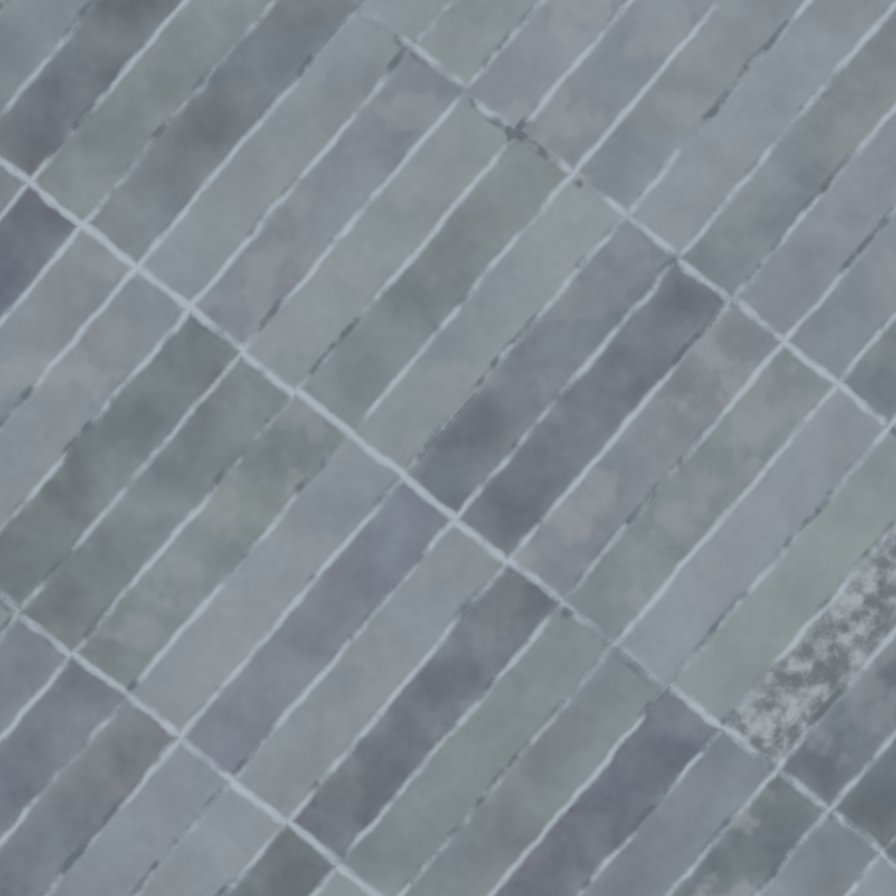
A Shadertoy shader for this texture:

```glsl
// Weathered blue-grey paving: slender stack-bonded bricks laid diagonally with pale, uneven mortar.
#define BRICK_STEP vec2(0.0595, -0.0467)  // across a brick, one joint to the next
#define ROW_STEP   vec2(0.2487, 0.2917)   // along a brick, one row to the next
#define JUNCTION   vec2(0.568, 0.374)     // a crossing of two joints
#define LONG_JOINT 0.0032                 // half width of joints beside bricks
#define END_JOINT  0.0044                 // half width of joints between rows
#define BLUR       0.0070                 // softness of edges
#define WANDER     0.0070                 // waviness of joints
#define WORN_BRICK vec2(4.0, 0.0)         // cell of the heavily flaked brick
#define DARK_BRICK vec3(0.415, 0.440, 0.470)
#define PALE_BRICK vec3(0.538, 0.573, 0.594)
#define MORTAR     vec3(0.680, 0.720, 0.755)

const vec3 SHADOW = vec3(0.385, 0.415, 0.45);
const vec3 DUST = vec3(0.56, 0.595, 0.625);

float hash(vec2 p) {
    return fract(sin(dot(p, vec2(127.1, 311.7))) * 43758.5453);
}

float noise(vec2 p) {
    vec2 i = floor(p), f = fract(p);
    f = f * f * (3.0 - 2.0 * f);
    return mix(mix(hash(i), hash(i + vec2(1, 0)), f.x),
               mix(hash(i + vec2(0, 1)), hash(i + vec2(1, 1)), f.x), f.y);
}

float fbm(vec2 p) {
    float sum = 0.0, gain = 0.5;
    for (int i = 0; i < 4; i++) {
        sum += gain * noise(p);
        p = mat2(1.6, 1.2, -1.2, 1.6) * p + 7.3;
        gain *= 0.5;
    }
    return sum / 0.9375;
}

// Soft band of the given half width around distance zero
float band(float d, float halfWidth) {
    float soft = max(BLUR, 1.5 / iResolution.y);
    return 1.0 - smoothstep(halfWidth - 0.5 * soft, halfWidth + 0.5 * soft, abs(d));
}

vec3 brickColor(vec2 id, vec2 p) {
    // Tone of each brick, blotched most where it is dark
    float tone = smoothstep(0.0, 0.85, hash(id + 3.7));
    float blotch = fbm(p * 21.0 + id * 5.1) - 0.5;
    tone += blotch * mix(1.25, 0.5, tone) + 0.3 * (noise(p * 8.0) - 0.5);
    vec3 color = mix(DARK_BRICK, PALE_BRICK, clamp(tone, -0.1, 1.15));

    // Slight drift between green, violet and warm greys
    color += vec3(0.002, -0.005, 0.008) * (2.0 * hash(id + 9.2) - 1.0);
    color += vec3(0.006, 0.0, -0.008) * (2.0 * noise(p * 16.0 + 31.0) - 1.0);

    // Pale stains on a few bricks
    float stain = smoothstep(0.46, 0.68, fbm(p * 24.0 + 17.0));
    color = mix(color, vec3(0.58, 0.60, 0.615), stain * pow(hash(id + 21.0), 3.0) * 0.8);

    // Flaked surface
    if (id == WORN_BRICK) {
        float flake = smoothstep(0.2, 0.8, fbm(p * 70.0));
        color = mix(vec3(0.43, 0.455, 0.475), vec3(0.63, 0.66, 0.68), flake);
    }
    return color;
}

void mainImage(out vec4 fragColor, in vec2 fragCoord) {
    vec2 p = fragCoord / iResolution.xy;
    vec2 wander = vec2(fbm(p * 30.0), fbm(p * 30.0 + 40.0)) - 0.5;
    vec2 q = p + WANDER * wander;

    // Skewed brick coordinates: x counts bricks, y counts rows
    mat2 lattice = mat2(BRICK_STEP, ROW_STEP);
    vec2 cell = inverse(lattice) * (q - JUNCTION);
    cell.y += 0.014 * (hash(vec2(floor(cell.x), 4.0)) - 0.5);
    vec2 joint = round(cell);
    vec2 spacing = abs(determinant(lattice)) / vec2(length(ROW_STEP), length(BRICK_STEP));
    vec2 d = (cell - joint) * spacing;

    vec3 color = brickColor(floor(cell), p);

    // Patchy dust beside the joints
    float dust = exp(-min(abs(d.x), abs(d.y)) / 0.008);
    color = mix(color, DUST, dust * smoothstep(0.2, 0.8, fbm(p * 26.0 + 200.0)) * 0.75);

    // Mortar survives in stretches along every joint
    float longWear = noise(vec2(joint.x * 7.31 + 2.0, cell.y * 6.0));
    float endWear = noise(vec2(cell.x * 0.55 + 3.0, joint.y * 5.37 + 60.0));
    float patches = fbm(p * 48.0 + 310.0);
    float longFill = smoothstep(0.3, 0.85, 0.75 * longWear + 0.8 * patches - 0.12);
    float endFill = smoothstep(0.25, 0.85, 0.7 * endWear + 0.9 * patches - 0.15);

    // Soft broken shadow, deepest where mortar is missing
    float gaps = smoothstep(0.42, 0.66, fbm(p * 33.0 + 80.0));
    float shade = band(d.x + 0.003, 0.0036) * (0.1 + 0.9 * gaps) * (1.0 - longFill);
    shade = max(shade, band(d.y + 0.004, 0.0048) * (0.1 + 0.9 * gaps) * (1.0 - endFill));
    color = mix(color, SHADOW, clamp(shade, 0.0, 0.8));

    // Mortar with ragged sides
    float ragged = 0.5 + fbm(p * 75.0 + 12.0);
    float fill = max(band(d.x, LONG_JOINT * ragged) * longFill,
                     band(d.y, END_JOINT * ragged) * endFill);
    color = mix(color, MORTAR, 0.85 * fill);

    // Fine mineral grain
    color += 0.03 * (fbm(p * 95.0) - 0.5);
    fragColor = vec4(color, 1.0);
}
```
